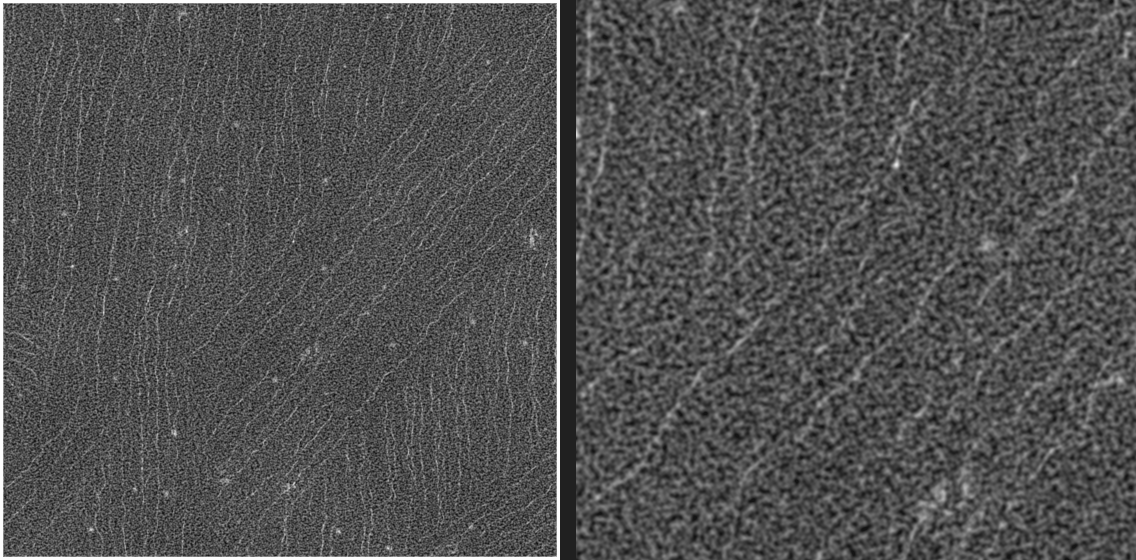
Left: the whole. Right: its middle third, enlarged.
A WebGL 1 fragment shader for this texture:

```glsl
precision highp float;
// Grainy grey micrograph of fine beaded strands in upright and slanted domains, with pale specks.
uniform vec2 u_resolution;

float hash(vec2 p) {
  p = fract(p * vec2(0.1031, 0.1137));
  p += dot(p, p.yx + 33.33);
  return fract((p.x + p.y) * p.x * 7.31);
}

vec2 gradient(vec2 cell) {
  float angle = 6.2832 * hash(cell + 57.0);
  return vec2(cos(angle), sin(angle));
}

float gradientNoise(vec2 p) {
  vec2 i = floor(p), f = p - i;
  vec2 w = f * f * f * (f * (f * 6.0 - 15.0) + 10.0);
  vec2 e = vec2(1.0, 0.0);
  float low = mix(dot(gradient(i), f), dot(gradient(i + e), f - e), w.x);
  float high = mix(dot(gradient(i + e.yx), f - e.yx), dot(gradient(i + 1.0), f - 1.0), w.x);
  return mix(low, high, w.y);
}

vec2 rotate(vec2 p, float angle) {
  float c = cos(angle), s = sin(angle);
  return vec2(c * p.x + s * p.y, c * p.y - s * p.x);
}

// Wobbling, fading strands running at the given angle; density is strands per canvas.
float strands(vec2 p, float angle, float density, float seed) {
  vec2 q = rotate(p, angle);
  float along = q.x, across = q.y * density, sum = 0.0;
  for (int k = -1; k <= 1; k++) {
    float id = floor(across) + float(k);
    float row = id * 2.0 + 0.5 + seed;
    float wobble = 0.6 * gradientNoise(vec2(along * 13.0, row))
                 + 0.4 * gradientNoise(vec2(along * 47.0, row + 300.0));
    float center = id + 0.2 + 0.6 * hash(vec2(id, seed)) + wobble;
    float d = (across - center) / density;
    float fade = 0.25 + 0.75 * smoothstep(-0.3, 0.2, gradientNoise(vec2(along * 6.0, row + 600.0)));
    float beads = 0.85 + 1.1 * gradientNoise(vec2(along * 110.0, row + 900.0));
    sum += exp(-d * d / 0.0000028) * fade * beads;
  }
  return sum;
}

// Soft round spots, at most one in each grid cell.
float specks(vec2 p, float grid, float radius, float chance) {
  vec2 cell = floor(p * grid);
  vec2 center = 0.2 + 0.6 * vec2(hash(cell + 11.0), hash(cell + 23.0));
  float r = radius * (0.6 + 0.8 * hash(cell + 37.0));
  float d = length(fract(p * grid) - center) / grid / r;
  return exp(-d * d) * step(hash(cell + 71.0), chance) * (0.5 + 0.5 * hash(cell + 91.0));
}

void main() {
  vec2 uv = gl_FragCoord.xy / u_resolution;

  // Bent coordinates for the strands
  vec2 bend = vec2(gradientNoise(uv * 3.0 + 5.0), gradientNoise(uv * 3.0 + 40.0));
  vec2 ripple = vec2(gradientNoise(uv * 24.0 + 9.0), gradientNoise(uv * 24.0 + 70.0));
  vec2 p = uv + 0.03 * bend + 0.005 * ripple;
  vec2 leaning = p - vec2(0.14 * max(p.y - 0.35, 0.0), 0.0);

  // Domain masks
  vec2 m = uv + 0.06 * bend + 0.02 * ripple;
  float rise = m.y - m.x;
  float band = smoothstep(-0.44, -0.37, rise) * (1.0 - smoothstep(0.05, 0.13, rise))
             * smoothstep(0.38, 0.45, m.x + 0.25 * m.y);
  float lowerLeft = (1.0 - smoothstep(0.15, 0.21, m.y - 0.45 * m.x))
                  * (1.0 - smoothstep(0.06, 0.13, m.x - 0.4 * m.y));
  float lowerRight = smoothstep(0.69, 0.75, m.x - 1.2 * m.y);
  float leftPatch = 1.0 - smoothstep(0.7, 1.1, length((m - vec2(0.0, 0.34)) / vec2(0.08, 0.13)));

  float lines = strands(leaning, 1.56, 60.0, 0.0);
  lines = mix(lines, strands(p, 0.87, 47.0, 130.0), max(band, lowerLeft));
  lines = mix(lines, strands(p, 0.6, 46.0, 260.0), lowerRight);
  lines = mix(lines, strands(p, -0.5, 55.0, 390.0), leftPatch);

  // Grain at two scales, slightly stretched sideways
  float grain = gradientNoise(rotate(uv, 0.13) * vec2(185.0, 235.0))
              + gradientNoise(rotate(uv, 0.6) * 290.0 + 31.0);
  float mottle = gradientNoise(uv * 5.0 + 17.0) + gradientNoise(uv * 38.0 + 3.0);

  float grey = 0.298 + 0.25 * grain + 0.03 * mottle + 0.19 * lines;

  // Bright specks and broken clumps
  grey += 0.45 * specks(uv, 11.0, 0.0036, 0.34);
  grey += 0.3 * specks(uv + 0.37, 23.0, 0.0026, 0.16);
  float crumbs = smoothstep(-0.1, 0.3, gradientNoise(uv * 110.0 + 8.0));
  grey += 0.42 * specks(uv + 0.13, 5.0, 0.013, 0.24) * crumbs;

  // White frame
  vec2 edge = min(uv, 1.0 - uv);
  float pixel = 1.0 / min(u_resolution.x, u_resolution.y);
  float inside = smoothstep(-0.5, 0.5, (min(edge.x, edge.y) - 0.006) / pixel);
  gl_FragColor = vec4(vec3(mix(0.99, clamp(grey, 0.08, 0.95), inside)), 1.0);
}
```
